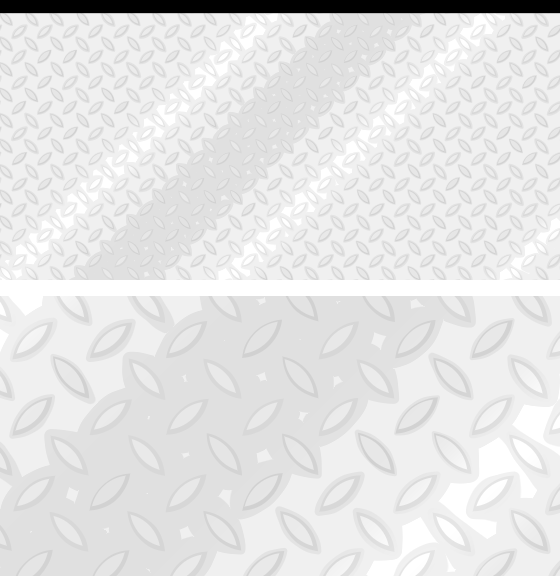
Top, the full canvas; bottom, a detail of the centre.
Reproduce this pattern procedurally as a Shadertoy shader.

```glsl
#define PERIOD 0.0911        // tread spacing, in canvas heights
#define ORIGIN vec2(0.7065, 0.5234)
#define HALF_LENGTH 0.36     // lens size, in periods
#define HALF_WIDTH 0.13
#define RIM 0.045
#define HALO 0.042
#define BAR_BOTTOM 0.953
#define GROUND_TONE 0.94
#define HALO_TONE 0.878
#define RIM_TONE 0.835

vec2 hash2(vec2 p) {
    vec3 h = fract(p.xyx * vec3(0.1031, 0.1030, 0.0973));
    h += dot(h, h.yzx + 33.33);
    return fract((h.xx + h.yz) * h.zy);
}

float gradientDot(vec2 cell, vec2 offset) {
    return dot(hash2(cell + 57.0) * 2.0 - 1.0, offset);
}

float gradientNoise(vec2 p) {
    vec2 i = floor(p), f = p - i, e = vec2(1.0, 0.0);
    vec2 u = f * f * f * (f * (f * 6.0 - 15.0) + 10.0);
    return mix(mix(gradientDot(i, f), gradientDot(i + e, f - e), u.x),
               mix(gradientDot(i + e.yx, f - e.yx), gradientDot(i + 1.0, f - 1.0), u.x), u.y);
}

// Signed distance to a pointed lens whose long axis is y
float lensDistance(vec2 p) {
    p = abs(p);
    float radius = (HALF_LENGTH * HALF_LENGTH + HALF_WIDTH * HALF_WIDTH) / (2.0 * HALF_WIDTH);
    float shift = radius - HALF_WIDTH;
    return (p.y - HALF_LENGTH) * shift > p.x * HALF_LENGTH
        ? length(p - vec2(0.0, HALF_LENGTH))
        : length(p + vec2(shift, 0.0)) - radius;
}

float bell(float x, float width) {
    return exp(-x * x / (width * width));
}

float cover(float d, float pixel) {
    return clamp(0.5 - d / pixel, 0.0, 1.0);
}

void mainImage(out vec4 fragColor, in vec2 fragCoord) {
    vec2 uv = fragCoord / iResolution.y;
    float pixel = 1.0 / (iResolution.y * PERIOD);

    // Nearest tread and its raised plateau, from two interleaved lattices
    vec2 grid = (uv - ORIGIN) / PERIOD;
    float tread = 1e3, plateau = 1e3, wear = 0.0;
    for (int k = 0; k < 2; k++) {
        float family = float(k);
        vec2 local = grid - family * vec2(0.48, 0.5);
        vec2 cell = floor(local + 0.5);
        vec2 random = hash2(cell + 40.0 + 91.0 * family);
        vec2 p = local - cell + (random - 0.5) * 0.03;
        float angle = radians(mix(42.0, 132.0, family)) + (random.x - 0.5) * 0.08;
        vec2 axis = vec2(cos(angle), sin(angle));
        mat2 toLens = mat2(axis.y, axis.x, -axis.x, axis.y);
        float d = lensDistance(toLens * p);
        if (d < tread) {
            tread = d;
            plateau = lensDistance(toLens * (p + vec2(0.014, -0.014)));
            wear = random.y - 0.5;
        }
    }

    // Diagonal reflections: three bright streaks and one broad shadow
    float diagonal = uv.x + 1.0 - uv.y;
    float gloss = max(max(bell(diagonal - 1.01, 0.085), bell(diagonal - 1.807, 0.085)),
                      bell(diagonal - 2.8, 0.07));
    float shade = 1.0 - smoothstep(0.07, 0.21, abs(diagonal - 1.4));
    float patches = gradientNoise(uv * 13.0);
    float wobble = gradientNoise(uv * 42.0) * 0.02;

    // Ground with torn white patches, then halo, rim and plateau
    float tone = GROUND_TONE;
    float whiteEdge = mix(0.45, 0.07, gloss) + patches * 0.12 + wobble;
    tone = mix(tone, 1.0, cover(whiteEdge - tread, pixel));
    float haloEdge = HALO + 0.25 * shade + patches * 0.16 * shade + wear * 0.03 + wobble;
    float haloTone = mix(mix(0.888, HALO_TONE, shade), 0.945, gloss);
    tone = mix(tone, haloTone, cover(tread - haloEdge, pixel));
    float rimTone = mix(RIM_TONE + wear * 0.035, 0.9, gloss);
    tone = mix(tone, rimTone, cover(tread + wobble * 0.5, pixel));
    float plateauTone = mix(0.918 + wear * 0.03 - 0.015 * shade, 1.0, gloss);
    tone = mix(tone, plateauTone, cover(plateau + RIM + wear * 0.02, pixel));

    // Black bar along the top
    tone *= cover((uv.y - BAR_BOTTOM) / PERIOD, pixel);
    fragColor = vec4(vec3(tone), 1.0);
}
```
